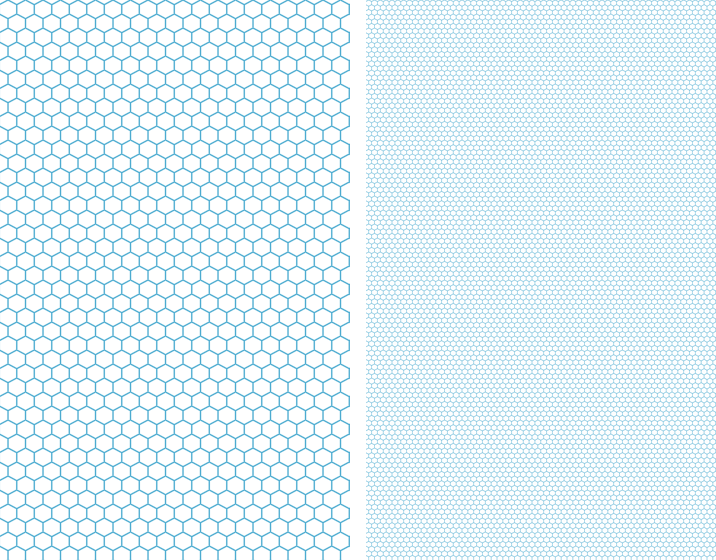
Left, the tile; right, the same tile 3 across and 3 down.
A Shadertoy shader for this pattern:

```glsl
// Thin blue honeycomb outlines on white, pointed ends up, slightly flattened.
// Two interleaved rectangular lattices give the nearest cell centre; the
// distance to that cell's border is drawn as a softened line.

#define COLUMNS 20.0                      // cells across, whole number
#define ROWS 40.0                         // cell rows down, even to tile
#define PHASE vec2(0.958, 0.333)          // first centre, in columns and rows
#define LINE_WIDTH 0.0625                 // in column widths
#define SOFTNESS 0.9                      // edge blur radius, in pixels
#define LINE_COLOR vec3(0.12, 0.59, 0.77)
#define PAPER_COLOR vec3(1.0)

// Offset from the nearest cell centre; p is in column widths
vec2 cellOffset(vec2 p, float rowHeight) {
    vec2 period = vec2(1.0, 2.0 * rowHeight);
    vec2 even = (fract(p / period + 0.5) - 0.5) * period;
    vec2 odd = (fract(p / period) - 0.5) * period;
    // Stretch to regular hexagons, where the nearest centre owns the point
    vec2 stretch = vec2(1.0, 0.8660254 / rowHeight);
    vec2 e = even * stretch, o = odd * stretch;
    return dot(e, e) < dot(o, o) ? even : odd;
}

// Distance from inside a cell to its upright or slanted sides
float borderDistance(vec2 offset, float rowHeight) {
    vec2 a = abs(offset);
    vec2 slantNormal = normalize(vec2(rowHeight / 3.0, 0.5));
    float upright = 0.5 - a.x;
    float slant = dot(slantNormal, vec2(0.0, rowHeight * 2.0 / 3.0) - a);
    return max(min(upright, slant), 0.0);
}

// Line coverage that keeps its total weight when thinner than the blur
float lineCoverage(float d, float halfWidth, float blur) {
    return smoothstep(-blur, blur, d + halfWidth)
         - smoothstep(-blur, blur, d - halfWidth);
}

void mainImage(out vec4 fragColor, in vec2 fragCoord) {
    // Canvas to column widths
    float pixel = COLUMNS / iResolution.x;
    float rowHeight = iResolution.y * pixel / ROWS;
    vec2 p = fragCoord * pixel - PHASE * vec2(1.0, rowHeight);

    // Outline over paper
    float d = borderDistance(cellOffset(p, rowHeight), rowHeight);
    float ink = lineCoverage(d, 0.5 * LINE_WIDTH, SOFTNESS * pixel);
    fragColor = vec4(mix(PAPER_COLOR, LINE_COLOR, ink), 1.0);
}
```
